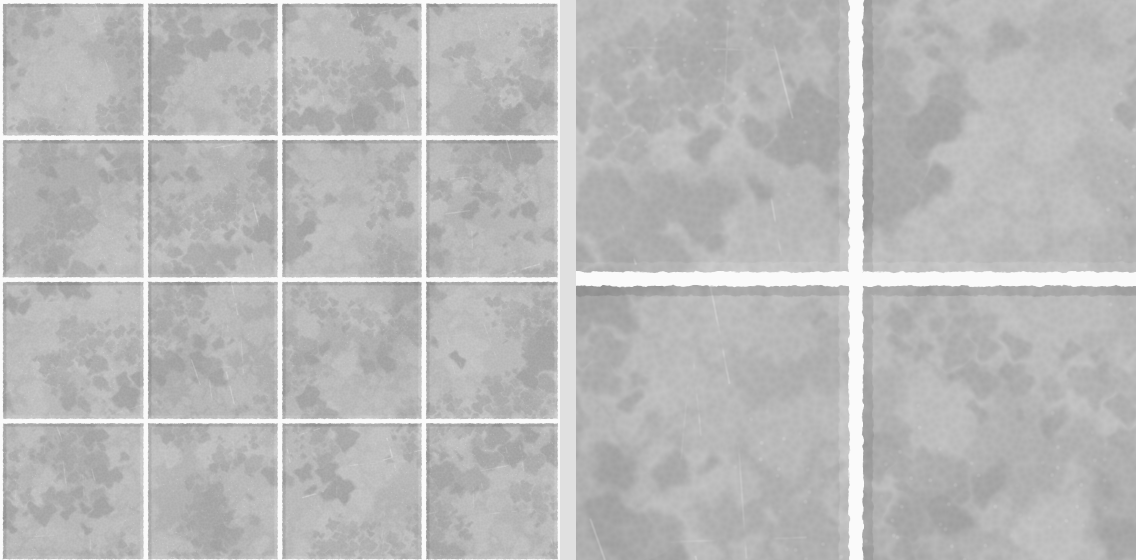
Left, the full canvas; right, a detail of the centre.
Give the GLSL for this texture, as a Shadertoy shader.

```glsl
// Four by four worn grey stone tiles, separated by thin white grout.
// Clustered cellular discs stain the stone over layered-sine clouds; every tile
// gets its own tone, scratches, rough outline and shaded bevels.

const float GROUT = 0.98, STONE_DARK = 0.69, STONE_LIGHT = 0.735;
const float STAIN = 0.61, BLOOM = 0.79;
const float HALF_GAP = 0.0042, BEVEL = 0.0058;

// Grout centre lines, slightly uneven as if laid by hand
const float COLS[5] = float[5](0.0013, 0.2604, 0.5, 0.757, 1.0);
const float ROWS[5] = float[5](-0.0027, 0.248, 0.5006, 0.754, 0.9975);

vec2 hash22(vec2 p) {
    vec3 q = fract(p.xyx * vec3(0.1031, 0.1030, 0.0973));
    q += dot(q, q.yzx + 33.33);
    return fract((q.xx + q.yz) * q.zy);
}

// Warped layered sines, roughly -1 to 1
float cloud(vec2 p) {
    float sum = 0.0, amp = 0.5;
    for (int i = 0; i < 4; i++) {
        p = mat2(0.8, 0.6, -0.6, 0.8) * p * 1.7 + 2.3;
        sum += amp * sin(p.x + 1.3 * sin(p.y));
        amp *= 0.62;
    }
    return sum;
}

// Distance to the nearest scattered point, in cells
float cellular(vec2 p) {
    vec2 cell = floor(p);
    float d = 2.0;
    for (int y = -1; y <= 1; y++)
    for (int x = -1; x <= 1; x++) {
        vec2 c = cell + vec2(x, y);
        d = min(d, length(p - c - hash22(c)));
    }
    return d;
}

// Soft discs that gather and grow where the cloud exceeds the threshold
float blotches(vec2 uv, float scale, float threshold, float soft, float seed) {
    vec2 p = uv * scale;
    p += 0.12 * sin(p.yx * 5.0 + seed) + 0.06 * sin(p.yx * 11.0);
    vec2 cell = floor(p);
    float cover = 0.0;
    for (int y = -1; y <= 1; y++)
    for (int x = -1; x <= 1; x++) {
        vec2 c = cell + vec2(x, y);
        vec2 h = hash22(c + seed * 17.0);
        vec2 centre = c + 0.2 + 0.6 * h;
        float density = cloud(centre / scale * 13.0 + seed * 5.0);
        float size = fract(h.x * 37.0 + h.y * 91.0);
        float r = smoothstep(threshold, threshold + 0.45, density) * mix(0.3, 0.75, size);
        float disc = 1.0 - smoothstep(r - soft, r + soft, length(p - centre));
        cover = max(cover, disc * smoothstep(0.0, 0.2, r) * mix(0.6, 1.0, h.y));
    }
    return cover;
}

float segment(vec2 p, vec2 a, vec2 b) {
    vec2 ab = b - a;
    return length(p - a - ab * clamp(dot(p - a, ab) / dot(ab, ab), 0.0, 1.0));
}

// Faint hairlines, steep or flat, scattered over one tile
float scratches(vec2 uv, vec2 lo, vec2 hi, vec2 id, float px) {
    float mark = 0.0;
    for (int i = 0; i < 14; i++) {
        vec2 seed = id * 31.0 + float(i) * 7.0 + 3.0;
        vec2 h = hash22(seed), k = hash22(seed + 101.0);
        float angle = (k.x - 0.5) * 0.7 + (k.y < 0.7 ? 1.5708 : 0.0);
        vec2 reach = vec2(cos(angle), sin(angle)) * mix(0.01, 0.065, h.x * k.y);
        vec2 centre = mix(lo, hi, h);
        float d = segment(uv, centre - reach, centre + reach);
        mark = max(mark, (1.0 - smoothstep(0.0, 0.0006 + px, d)) * k.x);
    }
    return mark * smoothstep(-0.5, 0.5, cloud(uv * 90.0));
}

// Strip along an edge: 1 at the edge, 0 past the bevel
float strip(float d, float px) {
    return 1.0 - smoothstep(BEVEL - px, BEVEL + px, d);
}

void mainImage(out vec4 fragColor, in vec2 fragCoord) {
    vec2 uv = fragCoord / iResolution.xy;
    float px = 1.0 / iResolution.y;

    // Find the tile and its bounds
    ivec2 id = ivec2(0);
    for (int i = 1; i < 4; i++)
        id += ivec2(uv.x >= COLS[i], uv.y >= ROWS[i]);
    vec2 lo = vec2(COLS[id.x], ROWS[id.y]) + HALF_GAP;
    vec2 hi = vec2(COLS[id.x + 1], ROWS[id.y + 1]) - HALF_GAP;
    vec2 tile = vec2(id);
    vec2 tone = hash22(tile * 5.0 + 11.0);

    // Stone tone, pale blooms, then dark stains
    float drift = 0.5 + 0.55 * cloud(uv * 7.0) + 0.6 * (tone.x - 0.5);
    float grey = mix(STONE_DARK, STONE_LIGHT, clamp(drift, 0.0, 1.0));
    float bloom = max(blotches(uv, 25.0, -0.05, 0.16, 1.0),
                      0.7 * blotches(uv, 52.0, -0.1, 0.2, 2.0));
    float stain = max(blotches(uv, 30.0, 0.12, 0.13, 3.0),
                      0.7 * blotches(uv, 58.0, 0.08, 0.17, 4.0));
    grey = mix(grey, BLOOM, 0.62 * bloom);
    grey = mix(grey, STAIN, 0.7 * stain);

    // Grain, pale specks and scratches
    grey += 0.035 * (cellular(uv * 210.0) - 0.5) + 0.006 * cloud(uv * 150.0);
    float specks = 1.0 - smoothstep(0.03, 0.11, cellular(uv * 65.0));
    grey += 0.04 * specks * smoothstep(0.0, 0.5, cloud(uv * 11.0 + 40.0));
    grey += 0.085 * tone.y * scratches(uv, lo, hi, tile, px);

    // Bevels: shade at left and top, light at right and bottom
    float rough = 0.0007 * cloud(uv * 260.0);
    vec2 low = uv - lo + rough, high = hi - uv + rough;
    grey += 0.045 * max(strip(high.x, px), 0.7 * strip(low.y, px));
    grey -= 0.075 * max(0.85 * strip(low.x, px), strip(high.y, px));

    // Lay the tile on the grout
    float inside = min(min(low.x, low.y), min(high.x, high.y));
    grey = mix(GROUT, grey, smoothstep(-0.7 * px, 0.7 * px, inside));
    fragColor = vec4(vec3(grey), 1.0);
}
```
